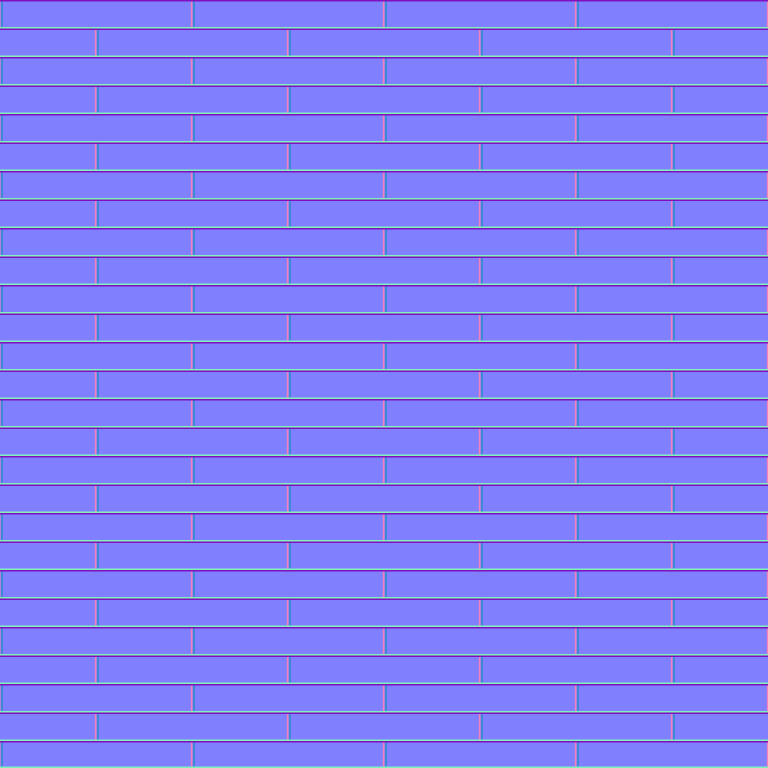
Write a three.js fragment shader that draws this texture map.

```glsl
varying vec2 vUv;

#define COLUMNS 4.0
#define ROWS 27.0
#define TEXELS 512.0
#define FLAT_NORMAL vec3(0.50, 0.50, 1.00)
#define TOP_BEVEL vec3(0.50, 0.06, 0.74)
#define BOTTOM_BEVEL vec3(0.50, 0.95, 0.73)
#define LEFT_BEVEL vec3(0.15, 0.55, 0.78)
#define RIGHT_BEVEL vec3(0.95, 0.50, 0.73)
#define LEFT_SPAN vec2(0.8, 1.8)
#define RIGHT_SPAN vec2(-0.8, 0.3)

// Share of a box of the given width, centred on d, that lies inside the span
float coverage(float d, vec2 span, float width) {
  float overlap = min(d + 0.5 * width, span.y) - max(d - 0.5 * width, span.x);
  return clamp(overlap / width, 0.0, 1.0);
}

// Signed distance in texels to the nearest bed joint, snapped to the texel grid
float bedJointDistance(float y) {
  float joint = floor(y * ROWS + 0.5);
  return y * TEXELS - floor(joint * TEXELS / ROWS + 0.001);
}

// Signed distance in texels to the nearest upright joint, in running bond
float headJointDistance(vec2 p) {
  float shift = 0.5 * mod(floor(p.y * ROWS), 2.0);
  float x = p.x * COLUMNS + shift;
  return (x - floor(x + 0.5)) * TEXELS / COLUMNS;
}

void main() {
  vec2 filterWidth = max(fwidth(vUv) * TEXELS, vec2(0.001));
  float bed = bedJointDistance(vUv.y);
  float head = headJointDistance(vUv);

  // Brick ends
  vec3 normalColor = FLAT_NORMAL;
  normalColor = mix(normalColor, RIGHT_BEVEL, coverage(head, RIGHT_SPAN, filterWidth.x));
  normalColor = mix(normalColor, LEFT_BEVEL, coverage(head, LEFT_SPAN, filterWidth.x));

  // Long edges run unbroken over the ends
  float topEdge = coverage(bed, vec2(-1.0, 0.0), filterWidth.y);
  float bottomEdge = coverage(bed, vec2(0.0, 1.0), filterWidth.y);
  normalColor = normalColor * (1.0 - topEdge - bottomEdge)
    + TOP_BEVEL * topEdge + BOTTOM_BEVEL * bottomEdge;

  gl_FragColor = vec4(normalColor, 1.0);
}
```
